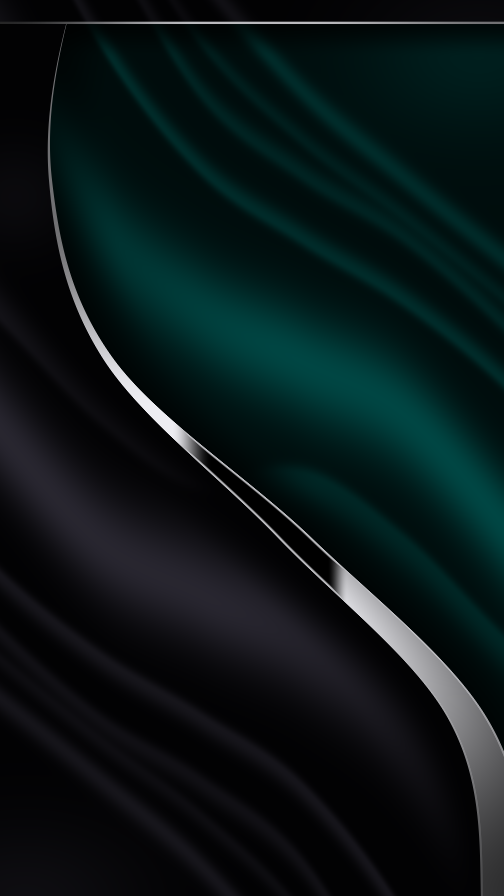
Give the GLSL for this background, as a WebGL 1 fragment shader.

```glsl
precision highp float;
// Two sheets of draped silk, green and near-black, parted by a curved metal ribbon.
// Spline curves place the folds and ribbon edges; each fold is a soft two-sided ridge.
// The black sheet reuses the green drapery, turned by half a circle.
uniform vec2 u_resolution;

#define GREEN_DEEP vec3(0.0, 0.048, 0.047)
#define GREEN_SHEEN vec3(0.0, 0.225, 0.215)
#define BLACK_DEEP vec3(0.006, 0.006, 0.011)
#define BLACK_SHEEN vec3(0.150, 0.142, 0.175)
#define METAL vec3(0.98, 0.98, 1.0)
#define TURN_CENTER vec2(1.0, 1.068)
#define BAR_DEPTH 0.0255
#define BAR_HALF 0.0013

// Catmull-Rom weights for distances to the knots.
vec4 knotWeight(vec4 x) {
  x = abs(x);
  vec4 inner = (1.5 * x - 2.5) * x * x + 1.0;
  vec4 outer = ((-0.5 * x + 2.5) * x - 4.0) * x + 2.0;
  return mix(mix(inner, outer, step(1.0, x)), vec4(0.0), step(2.0, x));
}

// Curve through eight even knots; the inner six span t = 0..1.
float spline(float t, vec4 a, vec4 b) {
  vec4 s = t * 5.0 + 1.0 - vec4(0.0, 1.0, 2.0, 3.0);
  return dot(knotWeight(s), a) + dot(knotWeight(s - 4.0), b);
}

// Ridge of light with separate falloffs above and below its crest.
float ridge(float offset, float above, float below) {
  float r = offset / (offset < 0.0 ? above : below);
  return exp(-r * r);
}

// Sheen of the cloth at p: x to the right, y downward, both 0..1.
float silk(vec2 p) {
  float broad = p.y - spline(p.x, vec4(-0.08, 0.052, 0.25, 0.348), vec4(0.404, 0.462, 0.586, 0.73));
  float low = p.y - spline(p.x, vec4(0.68, 0.65, 0.612, 0.553), vec4(0.53, 0.603, 0.716, 0.82));
  float first = p.y - spline(p.x, vec4(-0.39, -0.17, 0.046, 0.189), vec4(0.267, 0.335, 0.426, 0.547));
  float second = p.y - spline(p.x, vec4(-0.42, -0.26, -0.078, 0.104), vec4(0.195, 0.264, 0.362, 0.48));
  float third = p.y - spline(p.x, vec4(-0.45, -0.3, -0.13, 0.046), vec4(0.156, 0.24, 0.332, 0.43));
  float fourth = p.y - spline(p.x, vec4(-0.5, -0.34, -0.18, -0.026), vec4(0.102, 0.198, 0.289, 0.378));

  float sheen = ridge(broad, 0.06, 0.065) * mix(0.6, 1.0, smoothstep(0.1, 0.6, p.x));
  sheen += 0.42 * ridge(low, 0.011, 0.032) * smoothstep(0.46, 0.64, p.x);
  sheen += 0.52 * ridge(first, 0.017, 0.009);
  sheen += 0.38 * ridge(second, 0.016, 0.010);
  sheen += 0.28 * ridge(third, 0.013, 0.009);
  sheen += 0.50 * ridge(fourth, 0.017, 0.014);
  vec2 corner = (p - vec2(0.95, 0.06)) / vec2(0.24, 0.09);
  return sheen + 0.32 * exp(-dot(corner, corner));
}

// Brightness of the ribbon; across runs from its left to its right edge.
float ribbonTone(vec2 p, float left, float right) {
  float across = clamp((p.x - left) / (right - left), 0.0, 1.0);
  float upper = mix(0.45, 0.95, smoothstep(0.25, 0.46, p.y));
  upper *= 1.0 - smoothstep(0.34, 0.42, p.x);
  float lower = mix(0.9, 0.2, smoothstep(0.6, 1.0, p.y));
  lower *= smoothstep(0.65, 0.69, p.x) * mix(1.05, 0.8, across);
  float rim = 1.0 - smoothstep(0.003, 0.009, min(p.x - left, right - p.x));
  rim *= 0.75 * smoothstep(0.3, 0.4, p.y) * (1.0 - 0.6 * smoothstep(0.7, 1.0, p.y));
  return max(max(upper, lower), rim);
}

void main() {
  vec2 p = gl_FragCoord.xy / u_resolution;
  p.y = 1.0 - p.y;
  vec2 pixel = 1.0 / u_resolution;

  // Ribbon edges, as x for each depth.
  float left = spline(p.y, vec4(0.296, 0.144, 0.097, 0.204), vec4(0.551, 0.887, 0.954, 0.9));
  float right = spline(p.y, vec4(0.289, 0.144, 0.103, 0.2245), vec4(0.618, 0.965, 1.05, 1.0));
  float pastLeft = clamp((p.x - left) / pixel.x + 0.5, 0.0, 1.0);
  float pastRight = clamp((p.x - right) / pixel.x + 0.5, 0.0, 1.0);
  float belowBar = clamp((p.y - BAR_DEPTH) / pixel.y + 0.5, 0.0, 1.0);

  // Black cloth, shaded toward the ribbon.
  vec2 haze = (p - vec2(0.03, 0.22)) / vec2(0.12, 0.06);
  float blackSheen = silk(TURN_CENTER - p) * smoothstep(0.0, 0.17, left - p.x);
  blackSheen += 0.22 * exp(-dot(haze, haze));
  vec3 black = BLACK_DEEP + BLACK_SHEEN * blackSheen;

  // Green cloth, shaded under the ribbon and the bar.
  float uprightSheen = silk(p);
  float shade = mix(0.35, 1.0, smoothstep(-0.02, 0.12, p.x - right));
  shade *= mix(0.3, 1.0, smoothstep(BAR_DEPTH, 0.065, p.y));
  vec3 green = (GREEN_DEEP + GREEN_SHEEN * uprightSheen) * shade;

  // Layers: cloth, ribbon, strip above the bar, bar.
  vec3 color = mix(black, METAL * ribbonTone(p, left, right), pastLeft);
  color = mix(color, green, pastRight);
  vec3 strip = BLACK_DEEP + BLACK_SHEEN * 0.75 * uprightSheen;
  color = mix(strip, color, belowBar);
  float bar = clamp((BAR_HALF - abs(p.y - BAR_DEPTH)) / pixel.y + 0.5, 0.0, 1.0);
  float barTone = mix(0.15, 0.75, smoothstep(0.0, 0.4, p.x)) * mix(1.0, 0.6, smoothstep(0.6, 1.0, p.x));
  color = mix(color, METAL * barTone, bar);
  gl_FragColor = vec4(color, 1.0);
}
```
